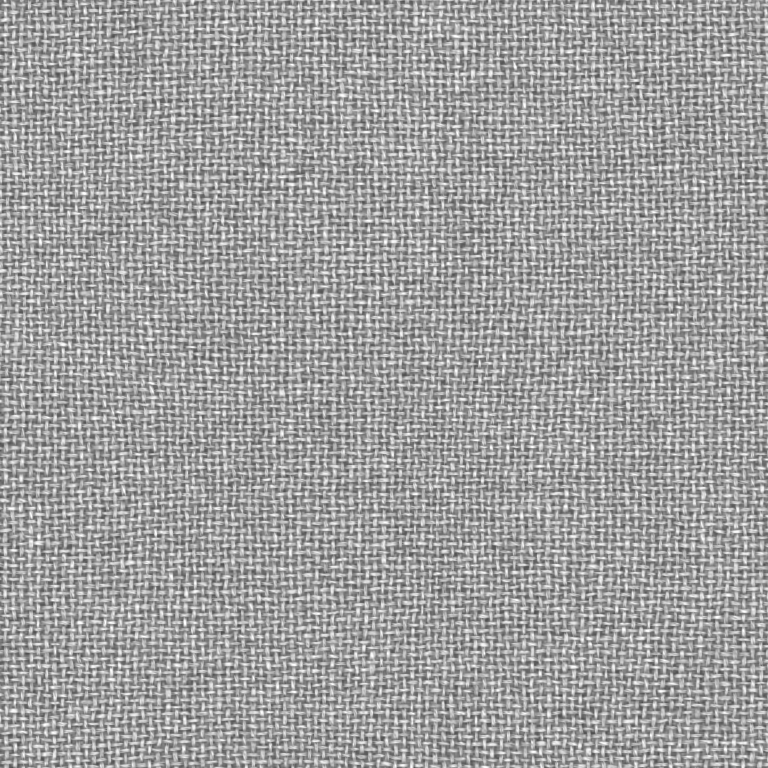
Write a Shadertoy shader that draws this texture.

```glsl
// Grey open plain-weave linen with thin uneven yarns and faint mottling.

const vec2  YARNS       = vec2(94.0, 106.0); // yarns across and down
const float YARN_RADIUS = 0.225;  // half width, in yarn spacings
const float RADIUS_VARY = 0.045;  // thick and thin places
const float DRIFT       = 0.8;    // slow bending of the weave
const float WOBBLE      = 0.16;   // local bending of single yarns
const float TONE_VARY   = 0.035;  // light and dark yarn stretches
const float FIBRE       = 0.11;   // fine streaks along a yarn
const float GRAIN       = 0.10;   // fuzz over everything
const float MOTTLE      = 0.010;  // broad cloudy bands
const float GAP_TONE    = 0.455;
const float UNDER_TONE  = 0.53;
const float CROWN_TONE  = 0.84;
const float PI          = 3.14159265;

float hash(vec2 p) {
    vec3 q = fract(p.xyx * vec3(0.1031, 0.1030, 0.0973));
    q += dot(q, q.yzx + 33.33);
    return fract((q.x + q.y) * q.z);
}

// Smooth value noise in -1..1
float noise(vec2 p) {
    vec2 i = floor(p), f = fract(p);
    f = f * f * (3.0 - 2.0 * f);
    float low  = mix(hash(i), hash(i + vec2(1, 0)), f.x);
    float high = mix(hash(i + vec2(0, 1)), hash(i + vec2(1, 1)), f.x);
    return 2.0 * mix(low, high, f.y) - 1.0;
}

// One yarn family: x = tone, y = coverage, z = lift above the cloth plane
vec3 yarn(float across, float along, float side, float seed, float blur) {
    float id = floor(across);
    float parity = 1.0 - 2.0 * mod(id, 2.0);
    float lift = side * parity * sin(PI * along);
    vec2 key = vec2(id * 7.0 + seed, along);

    // Thickness changes from yarn to yarn and along each yarn
    float slub = 0.4 * noise(key * vec2(1.0, 0.07) + 11.0)
               + 0.8 * noise(key * vec2(1.0, 0.55) + 47.0);
    float radius = YARN_RADIUS + RADIUS_VARY * slub + 0.02 * lift;
    float d = fract(across) - 0.5;
    float cover = 1.0 - smoothstep(radius - blur, radius + blur, abs(d));

    // Rounded body with a bright crown where it passes over
    float body = 1.0 - 0.5 * min(d * d / (radius * radius), 1.0);
    float crown = smoothstep(-0.9, 1.0, lift);
    float tone = mix(UNDER_TONE, CROWN_TONE, crown * body);
    tone += TONE_VARY * (0.4 * noise(key * vec2(1.0, 0.04) + 83.0)
                       + 0.9 * noise(key * vec2(1.0, 0.9) + 29.0));
    tone += FIBRE * noise(vec2(across * 6.0 + along * 1.5, along * 1.6) + seed);
    return vec3(tone, cover, lift);
}

void mainImage(out vec4 fragColor, in vec2 fragCoord) {
    vec2 uv = fragCoord / iResolution.xy;
    vec2 p = uv * YARNS;

    // Bend the grid slowly, then let the yarns wander
    vec2 drift = vec2(noise(uv * vec2(6.0, 3.0) + 3.0),
                      noise(uv * vec2(3.0, 6.0) + 61.0));
    vec2 wobble = vec2(noise(p * vec2(0.8, 0.45) + 17.0),
                       noise(p * vec2(0.45, 0.8) + 71.0));
    vec2 w = p + DRIFT * drift + WOBBLE * wobble;

    // Lay the lower yarn over the gap, then the upper yarn
    vec2 blur = max(0.7 * YARNS / iResolution.xy, vec2(0.10));
    vec3 warp = yarn(w.x, w.y, 1.0, 5.0, blur.x);
    vec3 weft = yarn(w.y, w.x, -1.0, 905.0, blur.y);
    bool warpOnTop = warp.z > weft.z;
    vec3 upper = warpOnTop ? warp : weft;
    vec3 lower = warpOnTop ? weft : warp;
    float tone = GAP_TONE + 0.06 * noise(p * 2.1 + 90.0);
    tone = mix(tone, lower.x, lower.y);
    tone = mix(tone, upper.x, upper.y);

    // Loose fuzz and broad mottling
    tone += GRAIN * noise(p * 3.1 + 140.0);
    tone += MOTTLE * (0.6 * noise(uv * vec2(3.0, 7.0) + 23.0)
                    + 0.4 * noise(uv * vec2(16.0, 5.0) + 37.0)
                    + 0.4 * noise(uv * vec2(5.0, 34.0) + 53.0));
    fragColor = vec4(vec3(clamp(tone, 0.0, 1.0)), 1.0);
}
```
